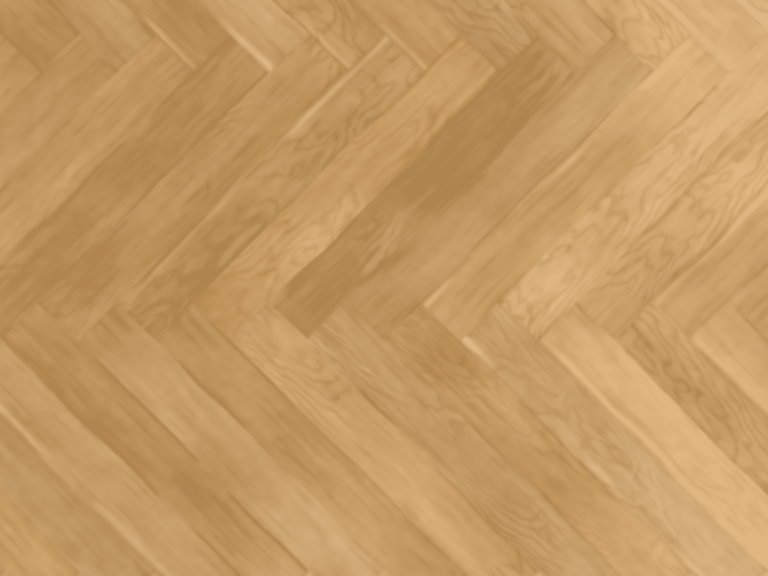
A Shadertoy shader for this texture:

```glsl
// Oak herringbone parquet: long planks meeting in left-pointing zigzags, with soft seams and grain.

float hash(vec2 p) {
    return fract(sin(dot(p, vec2(127.1, 311.7))) * 43758.5453);
}

float noise(vec2 p) {
    vec2 i = floor(p), f = fract(p);
    f = f * f * (3.0 - 2.0 * f);
    return mix(mix(hash(i), hash(i + vec2(1, 0)), f.x),
               mix(hash(i + vec2(0, 1)), hash(i + vec2(1, 1)), f.x), f.y);
}

float fbm(vec2 p) {
    float sum = 0.0, gain = 0.5;
    for (int i = 0; i < 4; i++) {
        sum += gain * noise(p);
        p = p * 2.03 + 17.3;
        gain *= 0.5;
    }
    return sum;
}

// Returns distance along the plank (0..7), across it (0..1), and the plank id
vec4 herringbone(vec2 q) {
    float row = floor(q.y), along = mod(q.x - row, 14.0);
    if (along < 7.0)
        return vec4(along, q.y - row, row, round(q.x - along));
    float column = floor(q.x);
    along = mod(q.y - column - 1.0, 14.0);
    return vec4(along, q.x - column, column, round(q.y - along) + 57.0);
}

// Faint fibres, sparse dark pores, and arched growth rings in patches
float grain(float along, float across, vec2 id) {
    vec2 seed = 40.0 * vec2(hash(id + 3.1), hash(id + 8.7));
    float fibres = fbm(vec2(along * 1.1, across * 6.0) + seed) - 0.47;
    float pores = smoothstep(0.55, 0.95, noise(vec2(along * 1.5, across * 13.0) + seed.yx));
    float bend = across - mix(0.1, 0.9, hash(id + 5.3));
    float rings = along * 1.3 + 7.0 * bend * bend + 4.0 * fbm(vec2(along * 1.1, across * 2.5) + seed);
    float ringLine = pow(0.5 + 0.5 * sin(6.2832 * rings), 3.0) - 0.3;
    float figured = smoothstep(0.1, 0.6, hash(id + 1.9));
    float patches = smoothstep(0.35, 0.65, noise(vec2(along * 0.8, across * 1.5) + seed));
    return 0.5 * fibres - 0.22 * (pores - 0.15) - 0.36 * figured * patches * ringLine;
}

vec3 parquet(vec2 p) {
    // Diagonal axes measured in plank widths, slightly wavering
    vec2 d = (p - vec2(0.0694, 0.476)) / 0.1328;
    d += 0.05 * (vec2(noise(p * 14.0), noise(p * 14.0 + 50.0)) - 0.5);
    vec4 plank = herringbone(vec2(d.x + d.y, d.x - d.y));
    float along = plank.x, across = plank.y;
    vec2 id = plank.zw;

    // Alternating light and dark planks that blend together near their ends
    float side = min(across, 1.0 - across), end = min(along, 7.0 - along);
    float tint = 0.22 * (0.5 - mod(id.x, 2.0)) + 0.4 * (hash(id) - 0.5);
    float tone = 0.4 + tint * mix(0.35, 1.0, smoothstep(0.0, 1.0, end));

    // Brighter towards the right, with slow blotches and shading along each plank
    tone += 0.2 * (p.x - 0.6) + 0.25 * smoothstep(0.95, 1.3, p.x);
    tone += 0.55 * (fbm(p * 3.5 + 11.0) - 0.47);
    tone += 0.5 * (noise(vec2(along * 0.6, across * 1.6) + 30.0 * hash(id + 4.4)) - 0.5);
    tone += grain(along, across, id);

    // Fine mottling of the surface
    tone += 0.16 * (noise(p * 75.0) - 0.5);

    // Broken side seams, barely visible end joints, and a pale worn edge on some planks
    float seam = 1.0 - smoothstep(0.0, 0.1, side);
    float broken = smoothstep(0.4, 0.75, noise(vec2(along * 1.1, id.x * 3.7)));
    tone -= seam * broken * mix(0.15, 0.6, hash(id + 9.2));
    tone -= 0.08 * (1.0 - smoothstep(0.0, 0.12, end));
    float wornEdge = smoothstep(0.02, 0.08, across) * (1.0 - smoothstep(0.09, 0.2, across));
    tone += 0.6 * wornEdge * step(0.55, hash(id + 6.4)) * smoothstep(0.3, 0.8, noise(vec2(along * 0.8, id.x)));

    vec3 color = mix(vec3(0.705, 0.535, 0.32), vec3(0.845, 0.685, 0.48), clamp(tone, -0.1, 1.2));
    // Slight warm or grey cast per plank
    return color + 0.015 * (hash(id + 2.2) - 0.5) * vec3(1.0, 0.0, -1.0);
}

void mainImage(out vec4 fragColor, in vec2 fragCoord) {
    // Average a 3 by 3 grid of samples to smooth the edges
    vec3 color = vec3(0.0);
    for (int i = 0; i < 9; i++) {
        vec2 offset = (vec2(i % 3, i / 3) - 1.0) * 0.0018;
        color += parquet(fragCoord / iResolution.y + offset);
    }
    fragColor = vec4(color / 9.0, 1.0);
}
```
